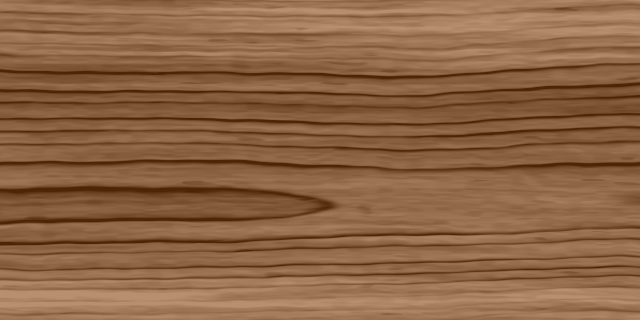
Give the GLSL for this texture, as a WebGL 2 fragment shader.

```glsl
#version 300 es
precision highp float;
// Brown wood plank: horizontal grain rings nested around a pointed heart, with fine fibres.
uniform vec2 u_resolution;
out vec4 fragColor;

float hash(vec2 p) {
  vec3 q = fract(vec3(p.xyx) * vec3(0.1031, 0.1030, 0.0973));
  q += dot(q, q.yzx + 33.33);
  return fract((q.x + q.y) * q.z);
}

// Smooth cellular noise: random cell tones blended by distance to jittered seeds.
float cells(vec2 p) {
  vec2 base = floor(p);
  float tone = 0.0, total = 0.0;
  for (int j = -1; j <= 1; j++) {
    for (int i = -1; i <= 1; i++) {
      vec2 id = base + vec2(i, j);
      vec2 seed = id + 0.2 + 0.6 * vec2(hash(id + 17.0), hash(id + 71.0));
      float weight = exp(-5.0 * dot(p - seed, p - seed));
      tone += weight * hash(id + 131.0);
      total += weight;
    }
  }
  return tone / total;
}

// Slow bends and small wavers that all the grain follows.
float waver(vec2 p) {
  float bend = 0.005 * sin(2.6 * p.x + 5.0 * p.y + 0.8) + 0.002 * sin(6.3 * p.x - 9.0 * p.y);
  float ripple = 0.001 * sin(19.0 * p.x + 31.0 * p.y) + 0.0008 * sin(43.0 * p.x - 17.0 * p.y);
  return bend + ripple + 0.008 * (cells(p * vec2(5.0, 9.0) + 40.0) - 0.5);
}

// Dark late wood at ring count t: sharp outside, fading toward the heart.
float ringLines(float t, float side, float slope) {
  float dark = 0.0;
  for (int i = -1; i <= 2; i++) {
    float k = floor(t) + float(i);
    if (k < 1.0) continue;
    vec2 id = vec2(k, 5.0 + 20.0 * side);
    float loose = step(2.5, k);
    float d = t - k - loose * 0.5 * (hash(id) - 0.5);
    float strength = mix(0.72, mix(0.35, 0.8, hash(id + 50.0)), loose);
    float core = exp(-pow(d / (slope * (d > 0.0 ? 0.075 : 0.12)), 2.0));
    float fade = d < 0.0 ? exp(d / 0.2) : exp(-d / 0.04);
    dark += strength * (0.78 * core + 0.27 * fade);
  }
  return dark;
}

void main() {
  vec2 p = gl_FragCoord.xy / u_resolution.y;
  float y = p.y + waver(p);

  // Ring count outward from the heart, whose tip closes toward the right.
  float dy = y - 0.352 - 0.03 * smoothstep(1.2, 2.0, p.x);
  float reach = dy > 0.0 ? dy : -1.25 * dy;
  float r = sqrt(reach * reach + 0.0006 * p.x + 0.0052 * smoothstep(0.7, 1.35, p.x));
  float t = 1.0 + min((r - 0.057) / 0.083, 1.0) + max(r - 0.14, 0.0) / 0.046;
  float slope = clamp(reach / r, 0.55, 1.0);

  // Broad tone: pale outer bands, a darker belt and a darker heart.
  float tone = 0.70 + 0.20 * smoothstep(0.76, 0.97, y);
  tone += 0.30 * exp(-pow((y - 0.08) / 0.06, 2.0));
  tone -= 0.17 * exp(-pow((y - 0.69) / 0.07, 2.0));
  tone -= 0.17 * (1.0 - smoothstep(0.85, 1.0, t));
  tone -= 0.5 * exp(-pow((p.x - 2.03) / 0.12, 2.0) - pow(dy / 0.02, 2.0));
  tone += 0.18 * (cells(vec2(p.x * 0.8, y * 13.0) + 25.0) - 0.5);

  // Ring lines, weaker near the pale bands and uneven along their length.
  float belt = (1.0 - smoothstep(0.74, 0.83, y)) * smoothstep(0.07, 0.16, y);
  float uneven = 0.65 + 0.75 * cells(vec2(p.x * 3.0, y * 22.0) + 9.0);
  tone -= ringLines(t, step(0.0, dy), slope) * mix(0.42, 1.0, belt) * uneven;

  // Fibres in three sizes, drawn out along the grain.
  float outer = mix(1.5, 0.8, belt);
  tone += 0.24 * outer * (cells(vec2(p.x * 1.3, y * 42.0) + 3.0) - 0.5);
  tone += 0.24 * outer * (cells(vec2(p.x * 3.0, y * 100.0) + 60.0) - 0.5);
  tone += 0.16 * (cells(vec2(p.x * 22.0, y * 160.0) + 90.0) - 0.5);

  // Rare short dark flecks.
  float fleck = smoothstep(0.9, 0.99, cells(vec2(p.x * 11.0, y * 95.0) + 200.0));
  tone -= 0.2 * fleck;

  vec3 wood = mix(vec3(0.33, 0.17, 0.04), vec3(0.69, 0.53, 0.40), clamp(tone, -0.06, 1.1));
  fragColor = vec4(wood, 1.0);
}
```
